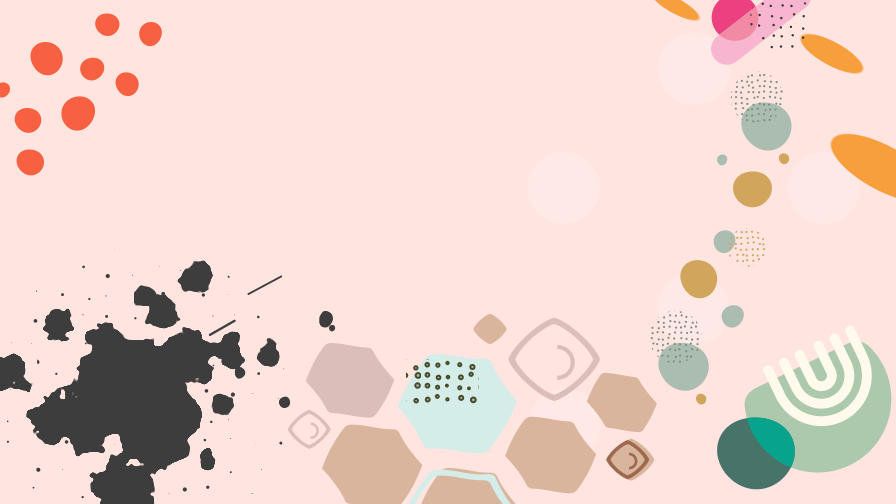
A WebGL 2 fragment shader for this background:

```glsl
#version 300 es
precision highp float;
// Collage on a blush ground: ink splat, hexagons, pebbles, leaves and arches.
// Distance functions are painted in layers on a sheet of 7.68 by 4.32 units.
uniform vec2 u_resolution;
out vec4 outColor;

float px;  // size of one pixel in sheet units
vec3 col;  // colour painted so far

void paint(vec3 c, float d) { col = mix(col, c, clamp(0.5 - d / px, 0.0, 1.0)); }

float hash(vec2 p) { return fract(sin(dot(p, vec2(127.1, 311.7))) * 43758.5); }

float noise(vec2 p) {
  vec2 i = floor(p), f = smoothstep(0.0, 1.0, p - i), e = vec2(1, 0);
  return mix(mix(hash(i), hash(i + e), f.x),
             mix(hash(i + e.yx), hash(i + 1.0), f.x), f.y);
}

mat2 turn(float a) { return mat2(cos(a), -sin(a), sin(a), cos(a)); }

float blob(vec2 p, vec3 b) {
  p -= b.xy;
  float a = atan(p.y, p.x);
  return length(p) - b.z * (1.0 + 0.04 * sin(2.0 * a + b.x * 9.0) + 0.02 * sin(3.0 * a));
}

float segment(vec2 p, vec2 d, float r) {
  return length(p - d * clamp(dot(p, d) / dot(d, d), 0.0, 1.0)) - r;
}

float leaf(vec2 p, vec2 size) {
  return (length(turn(-0.5) * p / size) - 1.0) * size.y;
}

float softMax(float a, float b) {
  float h = max(0.1 - abs(a - b), 0.0);
  return max(a, b) + h * h * 2.5;
}

float hexagon(vec2 p, float r) {
  vec2 q = abs(p + 0.02 * sin(p.yx * 9.0)) / vec2(r, r * 0.81);
  return (softMax(q.y, q.x + 0.5 * q.y - 0.03) - 1.0) * r * 0.81;
}

float lozenge(vec2 p, float r) {
  vec2 q = pow(abs(p) / vec2(r * 1.1, r) + 0.001, vec2(1.3));
  return (pow(q.x + q.y, 0.77) - 1.0) * r * 0.8;
}

// Outlined lozenge with a curl inside
void gem(vec2 p, float r, float w, vec3 c) {
  paint(c, abs(lozenge(p, r)) - w);
  p -= vec2(0.08, -0.08) * r;
  paint(c, max(abs(length(p) - r * 0.4) - w * 0.8, -p.x));
}

// Jittered grid of round specks
float specks(vec2 p, float cell, float r) {
  vec2 id = floor(p / cell);
  vec2 jitter = vec2(hash(id), hash(id + 7.3)) - 0.5;
  return length((fract(p / cell) - 0.5 - jitter * 0.45) * cell) - r;
}

float inkSplat(vec2 p) {
  vec3 body[] = vec3[](vec3(1.1, 1, 0.45), vec3(1.62, 1.27, 0.22), vec3(0.9, 1.3, 0.19),
    vec3(0.8, 0.75, 0.3), vec3(0.45, 0.72, 0.19), vec3(1.35, 0.68, 0.36), vec3(1.78, 0.35, 0.08),
    vec3(1.1, 0.14, 0.27), vec3(1.97, 1.3, 0.12), vec3(0.5, 1.54, 0.16), vec3(0.12, 1.14, 0.15));
  vec3 drops[] = vec3[](vec3(1.69, 1.92, 0.13), vec3(1.23, 1.78, 0.1), vec3(1.39, 1.66, 0.13),
    vec3(2.3, 1.29, 0.11), vec3(2.8, 1.58, 0.06), vec3(2.85, 1.51, 0.03), vec3(2.06, 1.12, 0.05),
    vec3(2.44, 0.87, 0.04), vec3(1.9, 0.84, 0.09));
  float rough = (noise(p * 9.0) - 0.5) * 0.17 + (noise(p * 24.0) - 0.5) * 0.07, d = 9.0;
  for (int i = 0; i < 11; i++) d = -softMax(-d, body[i].z - length(p - body[i].xy));
  d += rough;
  for (int i = 0; i < 9; i++)
    d = min(d, length(p - drops[i].xy) - drops[i].z + rough * min(1.0, drops[i].z * 4.0));
  // Thin flicks and fine spray
  d = min(d, segment(p - vec2(2.13, 1.8), vec2(0.28, 0.15), 0.008));
  d = min(d, segment(p - vec2(1.8, 1.45), vec2(0.21, 0.12), 0.01));
  float spray = specks(p, 0.21, 0.024 * hash(floor(p / 0.21) + 3.0) - 0.006);
  return min(d, max(spray, length(p - vec2(1.2, 0.9)) - 1.3));
}

void main() {
  vec2 p = gl_FragCoord.xy / u_resolution * vec2(7.68, 4.32);
  px = 4.32 / u_resolution.y;
  col = vec3(1, 0.894, 0.878);
  vec3 sage = vec3(0.67, 0.74, 0.69), gold = vec3(0.82, 0.65, 0.36);
  vec3 sand = vec3(0.85, 0.71, 0.62), mauve = vec3(0.86, 0.74, 0.73), ice = vec3(0.83, 0.93, 0.91);

  // Pale moons, red pebbles and ink
  vec2 moons[] = vec2[](vec2(5.95, 3.73), vec2(4.83, 2.71), vec2(7.06, 2.71), vec2(5.94, 1.67), vec2(4.84, 0.68));
  for (int i = 0; i < 5; i++) paint(vec3(1, 0.914, 0.902), length(p - moons[i]) - 0.31);
  vec3 reds[] = vec3[](vec3(0.4, 3.82, 0.14), vec3(0.92, 4.11, 0.1), vec3(1.29, 4.03, 0.1),
    vec3(0.79, 3.73, 0.1), vec3(1.09, 3.6, 0.1), vec3(0.67, 3.35, 0.145), vec3(0.02, 3.55, 0.065),
    vec3(0.24, 3.29, 0.11), vec3(0.26, 2.93, 0.114));
  for (int i = 0; i < 9; i++) paint(vec3(0.97, 0.38, 0.26), blob(p, reds[i]));
  paint(vec3(0.24), inkSplat(p));

  // Hexagons and lozenges
  vec3 hexes[] = vec3[](vec3(3, 1.06, 0.37), vec3(3.92, 0.86, 0.5), vec3(3.19, 0.32, 0.42),
    vec3(4.72, 0.42, 0.38), vec3(5.33, 0.87, 0.29), vec3(4.02, -0.06, 0.43));
  for (int i = 0; i < 6; i++)
    paint(i == 0 ? mauve : i == 1 ? ice : sand, hexagon(p - hexes[i].xy, hexes[i].z));
  paint(ice, abs(hexagon(p - vec2(3.95, -0.14), 0.48)) - 0.025);
  paint(sand, lozenge(p - vec2(4.2, 1.5), 0.13));
  paint(sand, lozenge(p - vec2(5.41, 0.38), 0.18));
  gem(p - vec2(4.75, 1.24), 0.33, 0.022, mauve);
  gem(p - vec2(2.65, 0.64), 0.15, 0.013, mauve);
  gem(p - vec2(5.38, 0.38), 0.15, 0.014, vec3(0.61, 0.41, 0.31));
  float seeds = specks(p, 0.095, 0.015 + 0.014 * hash(floor(p / 0.095)));
  vec2 box = abs(p - vec2(3.79, 1.05)) - vec2(0.31, 0.19);
  seeds = max(seeds, max(box.x, box.y));
  paint(vec3(0.28, 0.28, 0.16), seeds);
  paint(sage, seeds + 0.017);

  // Leaves, pink disc and pink bar
  float leaves = min(leaf(p - vec2(5.79, 4.27), vec2(0.23, 0.065)), leaf(p - vec2(7.13, 3.86), vec2(0.3, 0.1)));
  paint(vec3(0.97, 0.62, 0.24), min(leaves, leaf(p - vec2(7.57, 2.88), vec2(0.5, 0.19))));
  float disc = length(p - vec2(6.3, 4.17)) - 0.2;
  float bar = segment(p - vec2(6.23, 3.9), vec2(0.59, 0.46), 0.135);
  paint(vec3(0.93, 0.25, 0.5), disc);
  paint(vec3(0.97, 0.71, 0.81), bar);
  paint(vec3(0.95, 0.54, 0.64), max(disc, bar));
  paint(vec3(0.2), max(specks(p, 0.09, 0.01), length(p - vec2(6.69, 4.15)) - 0.26));

  // Sage pebbles, then gold ones, then speckles
  vec3 chain[] = vec3[](vec3(6.57, 3.24, 0.21), vec3(6.19, 2.95, 0.045), vec3(6.21, 2.25, 0.095),
    vec3(6.28, 1.61, 0.095), vec3(5.86, 1.18, 0.21), vec3(6.72, 2.96, 0.045),
    vec3(6.45, 2.7, 0.16), vec3(5.99, 1.93, 0.16), vec3(6.01, 0.9, 0.045));
  for (int i = 0; i < 9; i++) paint(i < 5 ? sage : gold, blob(p, chain[i]));
  float fine = specks(p, 0.048, 0.009);
  paint(sage * 0.75, max(fine, min(length(p - vec2(6.49, 3.48)), length(p - vec2(5.79, 1.43))) - 0.225));
  paint(gold, max(fine, length(p - vec2(6.4, 2.2)) - 0.165));

  // Green bowl, teal pebble and nested arches
  vec2 q = turn(0.45) * (p - vec2(7.04, 1.1));
  float bowl = softMax(length(p - vec2(7.01, 0.9)) - 0.63, q.y - 0.15);
  float teal = blob(p, vec3(6.48, 0.44, 0.32));
  paint(vec3(0.68, 0.79, 0.68), bowl);
  paint(vec3(0.28, 0.45, 0.41), teal);
  paint(vec3(0.03, 0.64, 0.55), max(bowl, teal));
  for (float r = 0.09; r < 0.4; r += 0.15) {
    float arch = length(vec2((q.y < 0.0 ? length(q) : abs(q.x)) - r, max(q.y - 0.24, 0.0)));
    paint(vec3(1, 0.98, 0.92), arch - 0.042);
  }
  outColor = vec4(col, 1);
}
```
